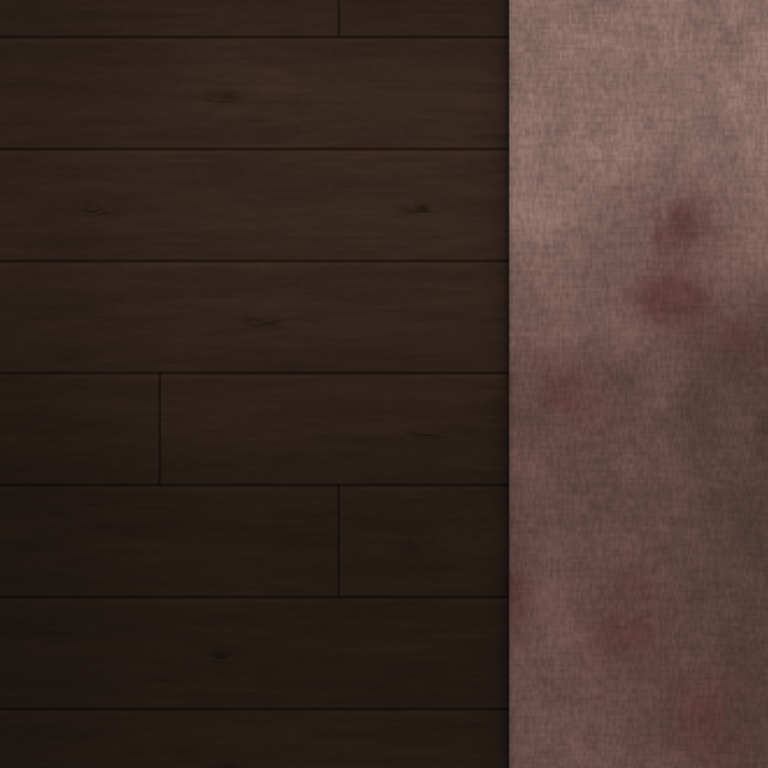
Reproduce this texture procedurally as a Shadertoy shader.

```glsl
// Dark wooden plank floor, with a worn mauve rug along the right side.
#define RUG_EDGE 0.6628
#define PLANK_HEIGHT 0.14583
#define FIRST_SEAM 0.0768
#define FLOOR_LOW vec3(0.142, 0.104, 0.080)
#define FLOOR_HIGH vec3(0.205, 0.149, 0.118)
#define RUG_LIGHT vec3(0.530, 0.423, 0.388)
#define RUG_MID vec3(0.405, 0.305, 0.278)
#define RUG_DARK vec3(0.305, 0.232, 0.205)
#define RUG_STAIN vec3(0.335, 0.215, 0.205)
#define GRAIN 0.20
#define WEAVE 0.13

float hash(vec2 p) {
    vec3 q = fract(vec3(p.xyx) * 0.1031);
    q += dot(q, q.yzx + 33.33);
    return fract((q.x + q.y) * q.z);
}

float noise(vec2 p) {
    vec2 cell = floor(p), f = fract(p);
    f = f * f * (3.0 - 2.0 * f);
    return mix(mix(hash(cell), hash(cell + vec2(1, 0)), f.x),
               mix(hash(cell + vec2(0, 1)), hash(cell + vec2(1, 1)), f.x), f.y);
}

float fbm(vec2 p) {
    float sum = 0.0, amp = 0.5;
    for (int i = 0; i < 5; i++) {
        sum += amp * noise(p);
        p = p * 2.03 + 17.3;
        amp *= 0.5;
    }
    return sum;
}

// Soft elliptical spot, 1 at its centre
float spot(vec2 p, vec2 centre, vec2 size) {
    vec2 d = (p - centre) / size;
    return exp(-dot(d, d));
}

// Thin line of the given half width, with a smooth falloff
float seam(float dist, float width, float px) {
    return 1.0 - smoothstep(width * 0.3, width + px, abs(dist));
}

vec3 floorColor(vec2 p, float px) {
    float level = (p.y - FIRST_SEAM) / PLANK_HEIGHT;
    float row = floor(level), v = fract(level);

    // End joints: the stagger repeats every five rows
    float phase = mod(row, 5.0);
    float joint = phase == 1.0 ? 0.441 : phase == 2.0 ? 0.208 : -1.0;
    float board = row * 2.0 + step(joint, p.x);

    // Broad light: brighter above, falling off to the left
    vec3 color = mix(FLOOR_LOW, FLOOR_HIGH, smoothstep(0.28, 0.72, p.y));
    color *= 0.86 + 0.17 * smoothstep(0.0, 0.32, p.x);
    color *= 1.0 - 0.10 * smoothstep(0.85, 1.0, p.y);
    color *= 0.97 + 0.06 * hash(vec2(board, 4.0));

    // Stretched grain, bending around one knot per board
    float knotX[7] = float[7](0.293, 0.547, 0.560, 0.341, 0.124, 0.289, 0.75);
    float kx = knotX[int(clamp(row, 0.0, 6.0))];
    vec2 q = vec2(p.x, (v - 0.46) * PLANK_HEIGHT);
    float knot = spot(q, vec2(kx, 0.0), vec2(0.022, 0.007));
    if (row == 4.0) knot += spot(q, vec2(kx + 0.423, 0.0), vec2(0.022, 0.007));
    vec2 g = vec2(p.x, p.y + 0.006 * knot) + vec2(board * 3.7, row);
    float broad = fbm(g * vec2(5.0, 45.0));
    float fine = fbm(g * vec2(22.0, 210.0));
    float pores = noise(g * vec2(170.0, 330.0));
    color *= 1.0 + GRAIN * (1.3 * (broad - 0.48) + 0.9 * (fine - 0.48) + 0.3 * (pores - 0.5));
    color *= 1.0 - 0.12 * smoothstep(0.52, 0.72, broad) * smoothstep(0.5, 0.1, v);
    color *= 1.0 - 0.38 * knot * smoothstep(0.25, 0.65, fbm(g * vec2(60.0, 240.0)));

    // Grooves between boards, with a faint bevel light below each
    float dy = (v - step(0.5, v)) * PLANK_HEIGHT;
    color *= 1.0 + 0.07 * spot(vec2(dy, 0.0), vec2(-0.005, 0.0), vec2(0.003, 1.0));
    color *= 1.0 - 0.40 * seam(dy, 0.0018, px);
    color *= 1.0 - 0.42 * seam(p.x - joint, 0.0012, px);

    // Contact shadow beside the rug
    float gap = max(RUG_EDGE - p.x, 0.0);
    return color * (1.0 - 0.32 * exp(-gap / 0.012) - 0.22 * exp(-gap / 0.003));
}

vec3 rugColor(vec2 p) {
    float cloud = fbm(p * vec2(9.0, 8.0) + 3.0);
    float patches = fbm(p * vec2(22.0, 18.0) + 9.0);

    // Pale upper field, ending in a soft edge that climbs to the right
    float border = 0.515 + 0.20 * (p.x - RUG_EDGE) + 0.06 * (cloud - 0.5);
    vec3 color = mix(RUG_MID, RUG_LIGHT, smoothstep(border - 0.03, border + 0.26, p.y));
    color = mix(color, RUG_LIGHT, 0.30 * spot(p, vec2(0.76, 0.58), vec2(0.09, 0.06)));
    float shade = smoothstep(0.72, 1.02, p.x + 0.2 * (cloud - 0.5)) * smoothstep(border + 0.06, border - 0.08, p.y);
    color = mix(color, RUG_DARK, 0.85 * shade);

    // Faded reddish stains
    float stain = 0.55 * spot(p, vec2(0.87, 0.71), vec2(0.07, 0.06))
                + 0.75 * spot(p, vec2(0.875, 0.61), vec2(0.05, 0.03))
                + 0.75 * spot(p, vec2(1.0, 0.56), vec2(0.09, 0.03))
                + 0.50 * spot(p, vec2(0.72, 0.48), vec2(0.07, 0.06))
                + 0.65 * spot(p, vec2(0.67, 0.26), vec2(0.025, 0.09))
                + 0.65 * spot(p, vec2(0.82, 0.20), vec2(0.06, 0.07))
                + 0.60 * spot(p, vec2(0.93, 0.06), vec2(0.06, 0.06));
    color = mix(color, RUG_STAIN, clamp(stain * (0.35 + 1.3 * smoothstep(0.3, 0.65, patches)), 0.0, 0.85));
    color *= 1.0 + 0.28 * (patches - 0.48);

    // Pile: upright fibres above, crossed threads below
    float fibres = noise(p * vec2(330.0, 110.0)) - 0.5;
    float threads = noise(p * vec2(45.0, 300.0)) - 0.5;
    float fleck = noise(p * vec2(260.0, 230.0)) - 0.5;
    color *= 1.0 + WEAVE * (fibres + 0.7 * threads + 0.6 * fleck);
    return color * (1.0 - 0.16 * exp(-(p.x - RUG_EDGE) / 0.004));
}

void mainImage(out vec4 fragColor, in vec2 fragCoord) {
    vec2 p = fragCoord / iResolution.xy;
    float px = 1.0 / iResolution.y;
    float onRug = smoothstep(-px, px, p.x - RUG_EDGE);
    vec3 color = mix(floorColor(p, px), rugColor(max(p, vec2(RUG_EDGE, 0.0))), onRug);
    fragColor = vec4(color, 1.0);
}
```
